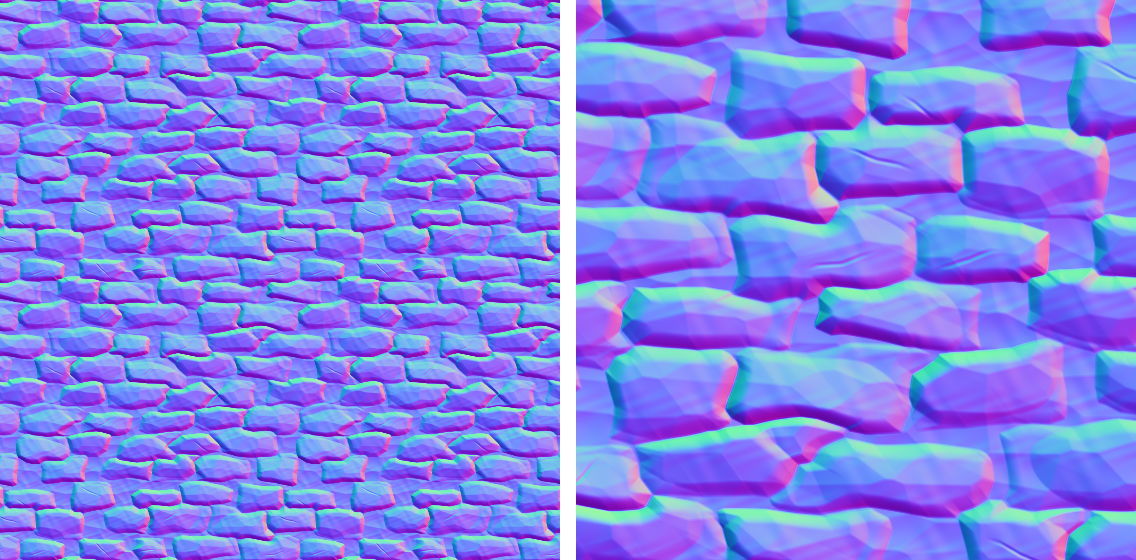
Left: the whole. Right: its middle third, enlarged.
This texture map is drawn by a WebGL 2 fragment shader. Its source:

```glsl
#version 300 es
precision highp float;
// Tangent-space normal map of a dry stone wall with chipped, faceted stones.

uniform vec2 u_resolution;
out vec4 outColor;

const float TAU = 6.2831853;
const float REPEATS = 2.0;              // tiles across and down
const vec2 STONE_GRID = vec2(5.0, 11.0); // stones per tile
const vec2 CHIP_GRID = vec2(14.0, 25.0); // chipped facets per tile
const vec2 DOME_CURVE = vec2(1.4, 5.4);  // curvature of the stone faces
const vec2 TILT = vec2(0.15, 0.36);      // random lean of each face
const vec2 SMALLEST = vec2(0.36, 0.40);  // half sizes in grid cells
const vec2 LARGEST = vec2(0.68, 0.66);
const float STONE_HEIGHT = 0.027;
const float BEVEL = 0.017;
const float GAP = 0.001;
const float ROUNDING = 0.016;
const float CRACK_SHARE = 0.3;
const float CRACK_DEPTH = 0.0022;
const float CRACK_WIDTH = 0.0035;
const float SAMPLE_STEP = 0.002;

struct Stone {
  vec2 local;   // position from the stone centre
  vec2 id;      // wrapped grid cell
  float border; // distance inside the outline
};

vec2 hash2(vec2 cell, float seed) {
  vec3 v = fract(vec3(cell.xyx + seed * 7.13) * vec3(0.1031, 0.1030, 0.0973));
  v += dot(v, v.yzx + 33.33);
  return fract((v.xx + v.yz) * v.zy);
}

vec2 wrapCell(vec2 cell, vec2 grid) {
  return floor(mod(cell + 0.5, grid));
}

vec2 triangleWave(vec2 x) {
  return abs(fract(x) - 0.5) * 4.0 - 1.0;
}

// Tapered box with rounded and chamfered corners.
float stoneDistance(vec2 q, vec2 halfSize, vec2 shape) {
  float taper = clamp(q.x / halfSize.x, -1.0, 1.0) * (shape.x - 0.5) * 0.5;
  halfSize.y *= 1.0 + taper;
  vec2 b = abs(q) - halfSize + ROUNDING;
  float box = length(max(b, 0.0)) + min(max(b.x, b.y), 0.0) - ROUNDING;
  vec2 slant = vec2(0.4, 0.92);
  float chamfer = dot(abs(q), slant) - dot(halfSize, slant) * mix(0.8, 0.96, shape.y);
  return max(box, chamfer);
}

// Nearest stone; neighbours compete for the space between them.
Stone findStone(vec2 p) {
  Stone s;
  float nearest = 9.0, second = 9.0;
  float row = floor(p.y * STONE_GRID.y);
  for (int j = -1; j <= 1; j++) {
    float y = row + float(j);
    float wrappedRow = wrapCell(vec2(y), STONE_GRID.yy).x;
    // The running stagger adds up to whole columns over one tile.
    float shift = wrappedRow * STONE_GRID.x / STONE_GRID.y + 0.35 * hash2(vec2(wrappedRow, 3.0), 1.0).x;
    float column = floor(p.x * STONE_GRID.x - shift);
    for (int i = -1; i <= 1; i++) {
      vec2 cell = vec2(column + float(i), y);
      vec2 id = wrapCell(cell, STONE_GRID);
      vec2 jitter = (hash2(id, 2.0) - 0.5) * vec2(0.46, 0.4);
      vec2 q = p - (cell + 0.5 + jitter + vec2(shift, 0.0)) / STONE_GRID;
      vec2 halfSize = mix(SMALLEST, LARGEST, hash2(id, 3.0)) / STONE_GRID;
      vec2 turned = q + vec2(0.0, q.x * (hash2(id, 4.0).x - 0.5) * 0.25);
      float d = stoneDistance(turned, halfSize, hash2(id, 5.0));
      if (d < nearest) {
        second = nearest;
        nearest = d;
        s.local = q;
        s.id = id;
      } else {
        second = min(second, d);
      }
    }
  }
  s.border = min(-nearest, 0.5 * (second - nearest));
  return s;
}

// Squared cellular distance; added to a dome of equal curvature it gives flat facets.
float chips(vec2 p) {
  vec2 base = floor(p * CHIP_GRID);
  float d = 9.0;
  for (int j = -1; j <= 1; j++)
    for (int i = -1; i <= 1; i++) {
      vec2 cell = base + vec2(i, j);
      vec2 site = 0.1 + 0.8 * hash2(wrapCell(cell, CHIP_GRID), 6.0);
      vec2 q = p - (cell + site) / CHIP_GRID;
      d = min(d, dot(DOME_CURVE * q, q));
    }
  return d;
}

// Short bent fissure on some of the stones.
float crack(Stone s) {
  vec2 r = hash2(s.id, 7.0);
  float angle = mix(-1.0, 1.0, r.x);
  vec2 along = vec2(cos(angle), sin(angle));
  vec2 q = s.local - vec2(0.07, 0.03) * (hash2(s.id, 8.0) - 0.5);
  float x = dot(q, along);
  float offset = dot(q, vec2(-along.y, along.x)) + 0.001 * triangleWave(vec2(x * 19.0)).x;
  float line = 1.0 - smoothstep(0.0, CRACK_WIDTH, abs(offset));
  return line * smoothstep(0.05, 0.01, abs(x)) * step(r.y, CRACK_SHARE);
}

float height(vec2 p) {
  // Angular warp roughens the outlines.
  vec2 warped = p + vec2(0.005, 0.003) * triangleWave(p.yx * vec2(9.0, 8.0) + p * vec2(4.0, 6.0));
  warped += 0.003 * sin(TAU * (p.yx * vec2(8.0, 5.0) + p * vec2(3.0, 5.0)));
  Stone s = findStone(warped);
  float t = clamp((s.border - GAP) / BEVEL, 0.0, 1.0);
  float edge = t * (2.0 - t);
  float face = STONE_HEIGHT - dot(DOME_CURVE * s.local, s.local);
  face += dot((hash2(s.id, 9.0) - 0.5) * 2.0 * TILT, s.local);
  face -= CRACK_DEPTH * crack(s);
  // Fine weathering from wrapped waves.
  float grain = sin(TAU * (13.0 * p.x + 19.0 * p.y) + 2.0 * sin(TAU * 11.0 * p.x));
  grain += 0.6 * sin(TAU * (21.0 * p.x - 31.0 * p.y) + 2.0 * sin(TAU * 17.0 * p.y));
  return edge * max(face, 0.007) + chips(p) + 0.0004 * grain;
}

void main() {
  vec2 p = gl_FragCoord.xy / u_resolution * REPEATS;
  vec2 e = vec2(SAMPLE_STEP, 0.0);
  vec2 slope = vec2(height(p + e.xy) - height(p - e.xy),
                    height(p + e.yx) - height(p - e.yx)) / (2.0 * SAMPLE_STEP);
  vec3 normal = normalize(vec3(-slope, 1.0));
  outColor = vec4(normal * 0.5 + 0.5, 1.0);
}
```
